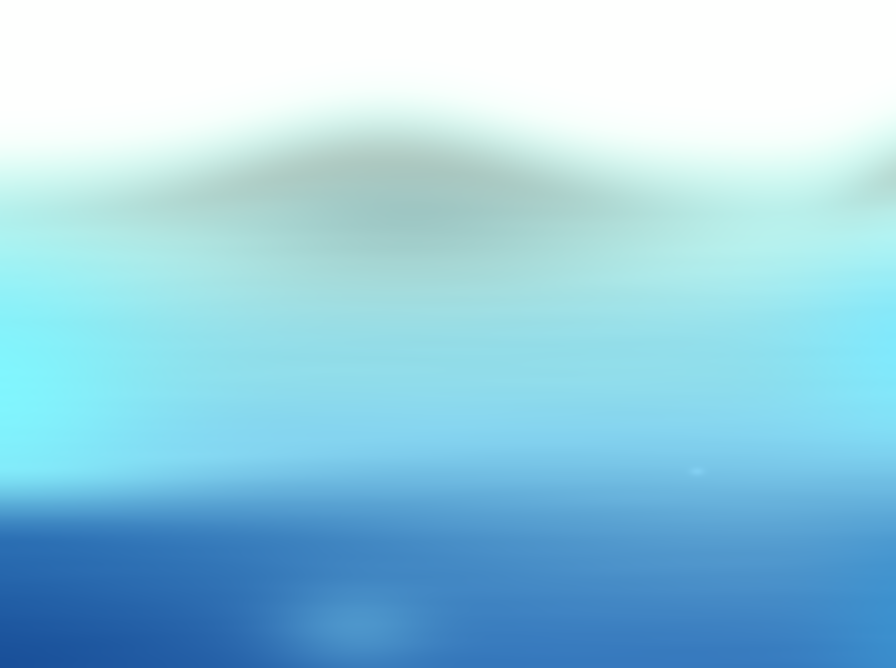
Reproduce this background procedurally as a WebGL 2 fragment shader.

```glsl
#version 300 es
precision highp float;

uniform vec2 u_resolution;
out vec4 fragColor;

const vec3 WHITE = vec3(0.995, 1.0, 0.998);
const vec3 MINT = vec3(0.91, 1.0, 0.965);
const vec3 PALE_AQUA = vec3(0.74, 0.97, 0.95);
const vec3 SOFT_SKY = vec3(0.57, 0.87, 0.92);
const vec3 LOW_SKY = vec3(0.52, 0.83, 0.94);
const vec3 CYAN = vec3(0.50, 0.97, 1.0);
const vec3 RIGHT_CYAN = vec3(0.49, 0.92, 1.0);
const vec3 CLOUD_GREY = vec3(0.61, 0.77, 0.76);
const vec3 WARM_GREY = vec3(0.69, 0.76, 0.72);
const vec3 SEA_LEFT = vec3(0.17, 0.44, 0.71);
const vec3 SEA_RIGHT = vec3(0.35, 0.63, 0.82);
const vec3 DEEP_LEFT = vec3(0.09, 0.30, 0.59);
const vec3 DEEP_RIGHT = vec3(0.21, 0.47, 0.74);
const vec3 SEA_GLOW = vec3(0.32, 0.61, 0.81);
const vec3 SEA_EDGE = vec3(0.23, 0.58, 0.82);

// Soft elliptical falloff, 1 at its centre
float glow(vec2 p, vec2 center, vec2 radius) {
    vec2 d = (p - center) / radius;
    return exp(-dot(d, d));
}

float bump(float x, float center, float width) {
    float d = (x - center) / width;
    return exp(-d * d);
}

vec2 hashGradient(vec2 cell) {
    float angle = 6.2832 * fract(sin(dot(cell, vec2(127.1, 311.7))) * 4375.85);
    return vec2(cos(angle), sin(angle));
}

float gradientNoise(vec2 p) {
    vec2 i = floor(p);
    vec2 f = fract(p);
    vec2 w = f * f * f * (f * (f * 6.0 - 15.0) + 10.0);
    vec2 e = vec2(0.0, 1.0);
    float a = dot(hashGradient(i), f);
    float b = dot(hashGradient(i + e.yx), f - e.yx);
    float c = dot(hashGradient(i + e.xy), f - e.xy);
    float d = dot(hashGradient(i + e.yy), f - e.yy);
    return mix(mix(a, b, w.x), mix(c, d, w.x), w.y);
}

// Height of the cloud line across the canvas
float cloudLine(float x) {
    return 0.73 + 0.08 * bump(x, 0.43, 0.21) + 0.06 * bump(x, 1.03, 0.09);
}

vec3 skyColor(vec2 p, float line) {
    vec3 color = mix(SOFT_SKY, PALE_AQUA, smoothstep(0.46, 0.66, p.y));
    color = mix(LOW_SKY, color, smoothstep(0.33, 0.46, p.y));

    // Bright cyan at both sides
    color = mix(color, CYAN, 0.95 * glow(p, vec2(-0.02, 0.42), vec2(0.19, 0.20)));
    color = mix(color, RIGHT_CYAN, 0.9 * glow(p, vec2(1.03, 0.47), vec2(0.14, 0.14)));

    // Grey cloud with a warmer upper rim
    color = mix(color, CLOUD_GREY, 0.95 * glow(p, vec2(0.46, 0.69), vec2(0.25, 0.14)));
    float rim = bump(p.y, line - 0.045, 0.055);
    float span = bump(p.x, 0.40, 0.30) + bump(p.x, 1.04, 0.10);
    return mix(color, WARM_GREY, 0.65 * rim * min(span, 1.0));
}

vec3 seaColor(vec2 p) {
    vec3 top = mix(SEA_LEFT, SEA_RIGHT, smoothstep(-0.1, 0.9, p.x));
    vec3 bottom = mix(DEEP_LEFT, DEEP_RIGHT, smoothstep(-0.1, 0.65, p.x));
    vec3 color = mix(bottom, top, smoothstep(-0.02, 0.24, p.y));
    color = mix(color, SEA_GLOW, 0.85 * glow(p, vec2(0.40, 0.065), vec2(0.09, 0.065)));
    return mix(color, SEA_EDGE, 0.85 * glow(p, vec2(1.03, 0.06), vec2(0.11, 0.16)));
}

void main() {
    vec2 p = gl_FragCoord.xy / u_resolution;
    float line = cloudLine(p.x);
    vec3 color = skyColor(p, line);

    // White upper air, with a mint tint where it fades
    vec3 air = mix(MINT, WHITE, smoothstep(line - 0.02, line + 0.11, p.y));
    color = mix(color, air, smoothstep(line - 0.065, line + 0.065, p.y));

    // Sea surface, softer towards the right
    float across = smoothstep(0.0, 0.6, p.x);
    float shore = mix(0.243, 0.27, across);
    float blur = mix(0.06, 0.10, across);
    color = mix(seaColor(p), color, smoothstep(shore - blur, shore + blur, p.y));

    // Small pale fleck on the water
    color += 0.05 * glow(p, vec2(0.778, 0.294), vec2(0.008, 0.006));

    // Faint horizontal streaks
    float streak = gradientNoise(p * vec2(5.0, 55.0));
    color += 0.008 * streak * (1.0 - smoothstep(line - 0.1, line, p.y));
    fragColor = vec4(clamp(color, 0.0, 1.0), 1.0);
}
```
